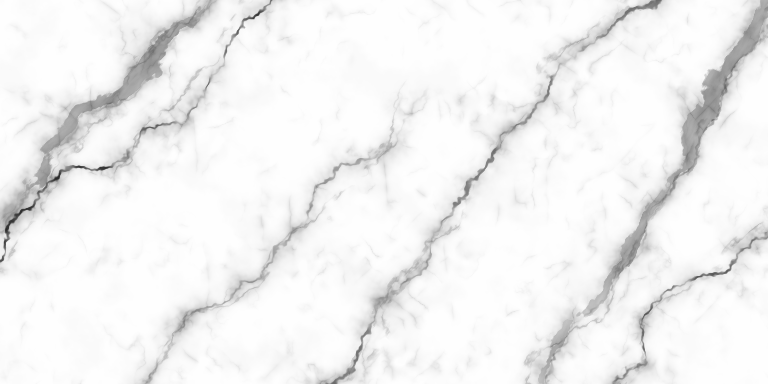
This texture is drawn by a Shadertoy shader. Its source:

```glsl
// White marble with grey diagonal veins. Each vein is a line bent by gradient
// noise, drawn as a soft halo, a ragged grey band, a broken dark core and a side
// strand. Faint straight cracks and pale clouds fill the stone between the veins.

#define STONE_WHITE 0.998
#define MEANDER 0.18
#define JITTER 0.007
#define HALO_DARKNESS 0.25
#define HALO_WIDTH 0.017
#define BAND_DARKNESS 0.34
#define BAND_WIDTH 0.05
#define STRAND_DARKNESS 0.13
#define CRACK_DARKNESS 0.13
#define CLOUD_DARKNESS 0.018
#define VEIN_COUNT 6

// Start x, start y, angle, band amount (lengths in canvas heights)
const vec4 VEIN_PATH[VEIN_COUNT] = vec4[](
    vec4(0.00, 0.33, 0.74, 0.0), vec4(0.00, 0.45, 0.77, 0.65),
    vec4(0.39, 0.00, 0.81, 0.0), vec4(0.86, 0.02, 0.91, 0.12),
    vec4(1.42, 0.00, 1.05, 1.0), vec4(1.54, 0.00, 0.78, 0.0));

// Core darkness, length
const vec2 VEIN_TRAIT[VEIN_COUNT] = vec2[](
    vec2(0.75, 3.0), vec2(0.15, 3.0), vec2(0.30, 1.08),
    vec2(0.42, 3.0), vec2(0.28, 3.0), vec2(0.70, 3.0));

vec2 cellGradient(vec2 cell) {
    vec3 h = fract(cell.xyx * vec3(0.1031, 0.1030, 0.0973));
    h += dot(h, h.yzx + 33.33);
    float angle = 6.2832 * fract((h.x + h.y) * h.z);
    return vec2(cos(angle), sin(angle));
}

float gradientNoise(vec2 p) {
    vec2 i = floor(p), f = p - i;
    vec2 u = f * f * f * (f * (f * 6.0 - 15.0) + 10.0);
    vec2 e = vec2(0.0, 1.0);
    float low = mix(dot(cellGradient(i), f),
                    dot(cellGradient(i + e.yx), f - e.yx), u.x);
    float high = mix(dot(cellGradient(i + e.xy), f - e.xy),
                     dot(cellGradient(i + e.yy), f - e.yy), u.x);
    return 1.4 * mix(low, high, u.y);
}

float fbm(vec2 p) {
    float sum = 0.0, amplitude = 0.5;
    for (int octave = 0; octave < 5; octave++) {
        sum += amplitude * gradientNoise(p);
        p = mat2(1.6, 1.2, -1.2, 1.6) * p + 7.3;
        amplitude *= 0.5;
    }
    return sum;
}

vec2 alongAcross(vec2 p, float angle) {
    vec2 dir = vec2(cos(angle), sin(angle));
    return vec2(dot(p, dir), dot(p, vec2(-dir.y, dir.x)));
}

// Fraction of light left by one vein; nearness grows close to it
float veinLight(vec2 p, vec4 path, vec2 trait, float seed, float pixel, inout float nearness) {
    vec2 q = alongAcross(p - path.xy, path.z);
    float t = q.x;
    float d = q.y - MEANDER * fbm(vec2(t * 2.6, q.y + seed));
    float jitter = JITTER * (gradientNoise(p * 38.0 + seed) + 0.7 * gradientNoise(p * 85.0 + seed));
    float fade = 1.0 - smoothstep(trait.y - 0.15, trait.y, t);
    float swell = gradientNoise(vec2(t * 3.0, seed + 3.7));
    float patches = gradientNoise(vec2(t * 6.0, seed + 9.2));
    float halfBand = path.w * BAND_WIDTH * (0.22 + max(swell, 0.0));

    // Soft halo around the band, cloudy and uneven
    float outside = max(abs(d + jitter) - halfBand, 0.0);
    float uneven = 0.62 + 1.3 * fbm(p * 10.0 + seed);
    float halo = HALO_DARKNESS * exp(-outside / HALO_WIDTH) * clamp(uneven, 0.1, 1.1);

    // Ragged grey band with tongues and streaks along the vein
    float ragged = fbm(vec2(t * 10.0, q.y * 32.0) + seed);
    float edge = abs(d) - halfBand + 0.03 * ragged + jitter;
    float band = 1.0 - smoothstep(-0.005, 0.003 + pixel, edge);
    band *= (BAND_DARKNESS + 0.12 * ragged) * smoothstep(-0.6, 0.0, swell) * smoothstep(0.0, 0.2, path.w);

    // Dark broken core on the border of the band
    float grit = gradientNoise(p * 30.0 + seed + 50.0);
    float thickness = 0.0005 + 0.003 * max(patches + 0.4 * grit, 0.0);
    float core = 1.0 - smoothstep(thickness, thickness + 0.003 + pixel, abs(d + halfBand + jitter));
    core *= trait.x * clamp(0.5 + 0.8 * patches + 0.7 * grit, 0.08, 1.0);

    // Thin wispy strand that parts from the core and joins it again
    float shift = 0.09 * gradientNoise(vec2(t * 3.5, seed + 21.4)) + 0.03 * ragged;
    float strandDistance = abs(d - shift - jitter);
    float strand = STRAND_DARKNESS * (1.0 - smoothstep(0.0, 0.005 + pixel, strandDistance));
    strand = (strand + 0.09 * exp(-strandDistance / 0.014)) * clamp(0.6 - patches - grit, 0.0, 1.0);

    nearness = max(nearness, fade * exp(-outside / 0.09));
    return 1.0 - fade * (1.0 - (1.0 - max(halo, band)) * (1.0 - core) * (1.0 - strand));
}

// Short, nearly straight feathered cracks in three directions
float crackDarkness(vec2 p, float nearness) {
    float dark = 0.0;
    for (int layer = 0; layer < 3; layer++) {
        float shift = 17.0 * float(layer);
        vec2 q = alongAcross(p, 0.6 + 0.85 * float(layer)) * vec2(3.0, 14.0);
        float ridge = abs(gradientNoise(q + 0.7 * fbm(p * 9.0 + shift) + shift));
        float mask = smoothstep(0.1, 0.7, gradientNoise(p * 7.5 + shift + 4.1) + 0.3 * nearness);
        mask *= clamp(0.6 + 1.4 * gradientNoise(p * 26.0 + shift), 0.0, 1.0);
        dark += mask * (0.7 * exp(-ridge * 16.0) + 0.3 * exp(-ridge * 4.0));
    }
    return CRACK_DARKNESS * dark * (0.55 + 0.8 * nearness);
}

void mainImage(out vec4 fragColor, in vec2 fragCoord) {
    vec2 p = fragCoord / iResolution.y;
    float pixel = 1.0 / iResolution.y;
    float light = STONE_WHITE, nearness = 0.0;
    for (int i = 0; i < VEIN_COUNT; i++)
        light *= veinLight(p, VEIN_PATH[i], VEIN_TRAIT[i], 5.3 + 31.7 * float(i), pixel, nearness);
    light *= 1.0 - crackDarkness(p, nearness);
    light -= CLOUD_DARKNESS * smoothstep(-0.05, 0.4, fbm(p * 7.0 + 40.0));
    fragColor = vec4(vec3(clamp(light, 0.0, 1.0)), 1.0);
}
```
